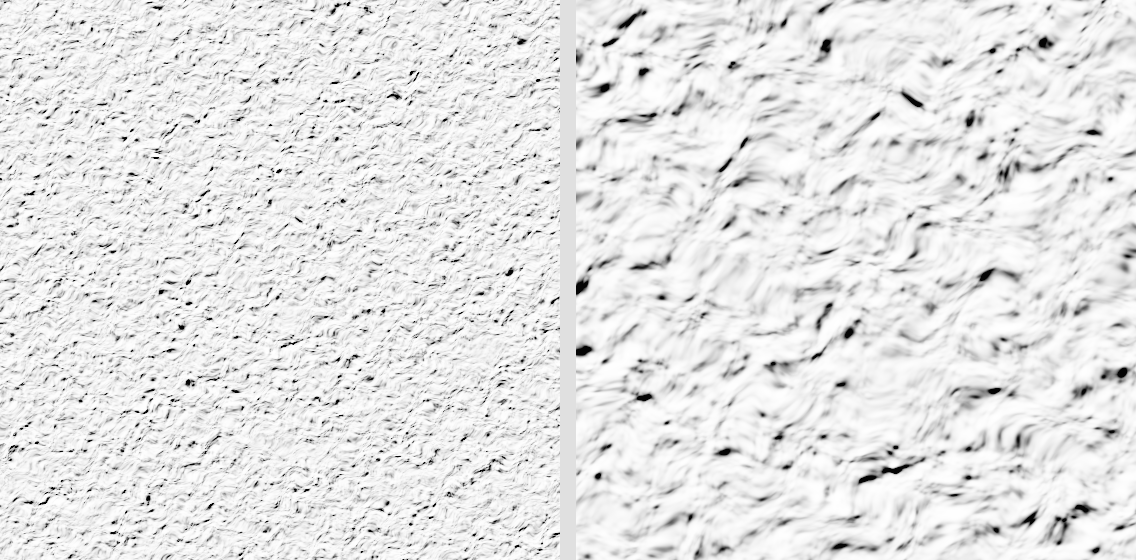
Left, the full canvas; right, a detail of the centre.
Reproduce this texture procedurally as a three.js fragment shader.

```glsl
// Draws white rough-cast plaster lit from the upper left, with small dark shadow pits.
varying vec2 vUv;

#define RIDGE_ANGLE 0.42     // direction of the shadow marks, in radians
#define RIDGE_STRETCH 0.93   // lower values lengthen the marks
#define LUMP_SCALE 46.0      // grains across the canvas, coarse to fine
#define PIT_SCALE 100.0
#define GRAIN_SCALE 178.0
#define DUST_SCALE 310.0
#define PATCH_SCALE 15.0     // areas of rougher and smoother plaster
#define PATCH_DEPTH 0.12
#define BEND 0.0032          // how far the ridges wander
#define SHADE_BASE 0.061     // darkness of level plaster
#define SHADE_GROWTH 1.0     // how fast shade deepens with slope

// Three random values from 0 to 1 for one cell.
vec3 hash3(vec2 cell) {
  vec3 q = fract(cell.xyx * vec3(0.1031, 0.1030, 0.0973));
  q += dot(q, q.yxz + 33.33);
  return fract((q.xxy + q.yzz) * q.zyx);
}

// Slope of scattered round bumps and dents, one per cell, scaled to unit variance.
float bumpSlope(vec2 p) {
  vec2 cell = floor(p);
  float slope = 0.0;
  for (int y = -1; y <= 1; y++) {
    for (int x = -1; x <= 1; x++) {
      vec2 neighbour = cell + vec2(float(x), float(y));
      vec3 rnd = hash3(neighbour);
      vec2 offset = p - neighbour - rnd.xy;
      float falloff = max(0.0, 1.0 - dot(offset, offset));
      slope += (2.0 * rnd.z - 1.0) * offset.y * falloff * falloff;
    }
  }
  return slope * 7.57;
}

// Layered sines that bend the ridges into short curves.
vec2 wander(vec2 p) {
  return sin(p.yx * vec2(71.0, 83.0) + 2.0 * sin(p * 47.0))
       + 0.5 * sin(p.yx * vec2(149.0, 137.0) + 2.0 * sin(p * 101.0));
}

void main() {
  // Turn the plane so that x runs along the ridges and y towards the light.
  float c = cos(RIDGE_ANGLE);
  float s = sin(RIDGE_ANGLE);
  vec2 p = mat2(c, -s, s, c) * vUv * vec2(RIDGE_STRETCH, 1.0);
  p += BEND * wander(p);

  // Layered relief: lumps, pits, grains and dust.
  float slope = 0.32 * bumpSlope(p * LUMP_SCALE + 7.3)
              + 0.72 * bumpSlope(p * PIT_SCALE + 31.7)
              + 0.52 * bumpSlope(p * GRAIN_SCALE + 57.1)
              + 0.32 * bumpSlope(p * DUST_SCALE + 83.9);
  slope *= 1.0 + PATCH_DEPTH * bumpSlope(p * PATCH_SCALE + 113.0);

  // Shade grows steeply on faces turned away from the light.
  float shade = SHADE_BASE * exp(SHADE_GROWTH * slope);
  float tone = clamp(1.0 - shade, 0.02, 1.0);
  gl_FragColor = vec4(vec3(tone), 1.0);
}
```
